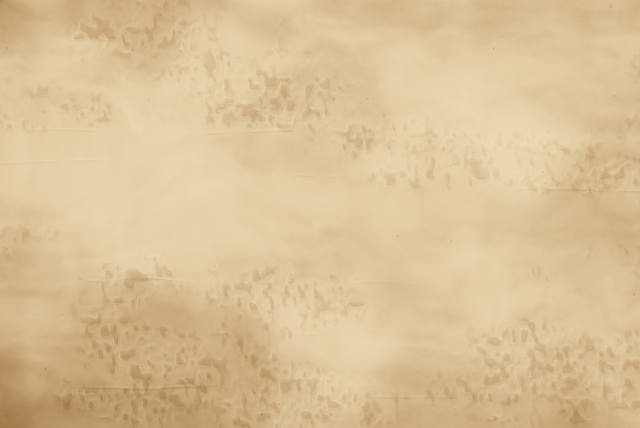
Reproduce this texture procedurally as a WebGL 1 fragment shader.

```glsl
precision highp float;
// Aged cream plaster: a pale centre falling off to tan edges, clouded with
// warped noise, brushed by faint streaks, and broken by patches of embossed
// flaking, a few thin trowel lines and sparse specks.

#define BASE_TONE 0.99
#define FALLOFF vec2(0.85, 1.15)
#define PALE_CENTRE vec2(0.56, 0.63)
#define CLOUD_AMOUNT 0.85
#define MOTTLE_AMOUNT 0.26
#define STREAK_AMOUNT 0.10
#define FLAKE_SCALE vec2(105.0, 62.0)
#define FLAKE_DEPTH 0.24
#define RELIEF_AMOUNT 0.34
#define LINE_COUNT 9
#define LINE_WIDTH 0.0022

uniform vec2 u_resolution;

float hash(vec2 p) {
  return fract(sin(dot(p, vec2(127.1, 311.7))) * 43758.5453);
}

float noise(vec2 p) {
  vec2 cell = floor(p);
  vec2 f = fract(p);
  f = f * f * f * (f * (f * 6.0 - 15.0) + 10.0);
  float low = mix(hash(cell), hash(cell + vec2(1.0, 0.0)), f.x);
  float high = mix(hash(cell + vec2(0.0, 1.0)), hash(cell + 1.0), f.x);
  return mix(low, high, f.y);
}

float fbm(vec2 p) {
  float sum = 0.0;
  float weight = 0.5;
  for (int i = 0; i < 5; i++) {
    sum += weight * noise(p);
    p = mat2(0.88, 0.47, -0.47, 0.88) * p * 2.03 + 17.3;
    weight *= 0.5;
  }
  return sum / 0.97;
}

// Tan to cream ramp; tone 1 is the common pale cream.
vec3 plasterColor(float tone) {
  vec3 umber = vec2(0.64, 0.0).xyy + vec3(0.0, 0.49, 0.30);
  vec3 tan_ = vec3(0.78, 0.65, 0.47);
  vec3 cream = vec3(0.91, 0.83, 0.68);
  vec3 lower = mix(umber, tan_, tone / 0.43);
  vec3 upper = mix(tan_, cream, (tone - 0.43) / 0.57);
  return mix(lower, upper, smoothstep(0.38, 0.48, tone));
}

// Soft clouds, smaller mottling and crossed brush streaks, centred on zero.
float washes(vec2 p) {
  vec2 warp = vec2(fbm(p * 3.0 + 4.1), fbm(p * 3.0 + 29.7)) - 0.5;
  vec2 q = p + 0.22 * warp;
  float clouds = fbm(q * vec2(2.6, 4.2) + 8.0) - 0.5;
  float mottle = fbm(q * vec2(9.0, 13.0) + 51.0) - 0.5;
  float across = noise(q * vec2(4.0, 38.0) + 3.0) - 0.5;
  float down = noise(q * vec2(26.0, 3.0) + 71.0) - 0.5;
  return CLOUD_AMOUNT * clouds + MOTTLE_AMOUNT * mottle
       + STREAK_AMOUNT * (across + 0.7 * down);
}

// Height of the rough, slightly upright flakes.
float flakeHeight(vec2 p) {
  vec2 q = p + 0.012 * vec2(noise(p * 30.0), noise(p * 30.0 + 9.0));
  return 0.65 * noise(q * FLAKE_SCALE) + 0.35 * noise(q * FLAKE_SCALE.yx * 0.8 + 5.0);
}

// Flaking gathers in ragged horizontal islands, more often near the edges.
float flaking(vec2 p, vec2 uv) {
  vec2 side = abs(uv - 0.5) * 2.0;
  float edge = max(pow(side.x, 5.0), pow(1.0 - uv.y, 6.0));
  float island = fbm(p * vec2(3.2, 6.5) + 83.0) + 0.11 * edge;
  float ragged = 0.12 * (noise(p * vec2(40.0, 22.0)) - 0.5);
  float mask = smoothstep(0.55, 0.72, island + ragged);
  float height = flakeHeight(p);
  float relief = height - flakeHeight(p + vec2(-0.003, 0.005));
  float pits = smoothstep(0.52, 0.72, height);
  return mask * (RELIEF_AMOUNT * relief - FLAKE_DEPTH * pits);
}

// Thin level ridges, pale on top with a shadow just beneath.
float trowelLines(vec2 p, float aspect) {
  float sum = 0.0;
  for (int i = 0; i < LINE_COUNT; i++) {
    float id = float(i) + 1.0;
    vec2 centre = vec2(hash(vec2(id, 2.3)) * aspect, hash(vec2(id, 7.9)) * 0.75);
    float reach = mix(0.08, 0.30, hash(vec2(id, 4.7)));
    float fade = 1.0 - smoothstep(0.3, 1.0, abs(p.x - centre.x) / reach);
    float d = p.y - centre.y - 0.012 * (noise(vec2(p.x * 9.0, id * 5.0)) - 0.5);
    float ridge = exp(-pow(d / LINE_WIDTH, 2.0));
    float shadow = exp(-pow((d + 1.8 * LINE_WIDTH) / LINE_WIDTH, 2.0));
    sum += fade * noise(vec2(p.x * 28.0, id)) * (0.16 * ridge - 0.15 * shadow);
  }
  return sum;
}

// Rare dark dots, one candidate per grid cell.
float specks(vec2 p) {
  vec2 cell = floor(p * 24.0);
  vec2 spot = 0.25 + 0.5 * vec2(hash(cell + 3.0), hash(cell + 11.0));
  float d = length(fract(p * 24.0) - spot);
  return step(0.965, hash(cell + 37.0)) * (1.0 - smoothstep(0.03, 0.09, d));
}

void main() {
  vec2 uv = gl_FragCoord.xy / u_resolution;
  float aspect = u_resolution.x / u_resolution.y;
  vec2 p = vec2(uv.x * aspect, uv.y);

  vec2 away = uv - PALE_CENTRE;
  float tone = BASE_TONE - dot(FALLOFF, away * away);
  tone += washes(p) + flaking(p, uv) + trowelLines(p, aspect);
  tone -= 0.22 * specks(p);
  tone += 0.03 * (noise(p * 170.0) - 0.5);

  // Ease the brightest washes so they stay cream.
  tone = min(tone, 0.9 + 0.45 * (tone - 0.9));
  gl_FragColor = vec4(plasterColor(clamp(tone, -0.1, 1.2)), 1.0);
}
```
